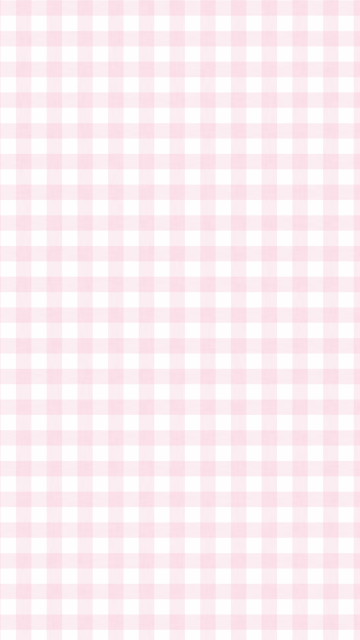
Give the GLSL for this pattern, as a Shadertoy shader.

```glsl
// Pale pink gingham cloth with square checks and a faint woven grain.

float hash(vec2 p) {
    p = fract(p * vec2(0.1031, 0.1137));
    p += dot(p, p.yx + 33.33);
    return fract((p.x + p.y) * p.x * 17.0);
}

float valueNoise(vec2 p) {
    vec2 cell = floor(p);
    vec2 f = smoothstep(0.0, 1.0, fract(p));
    float low = mix(hash(cell), hash(cell + vec2(1, 0)), f.x);
    float high = mix(hash(cell + vec2(0, 1)), hash(cell + vec2(1, 1)), f.x);
    return mix(low, high, f.y);
}

// Coverage of stripes that fill the first half of every repeat
vec2 stripes(vec2 p, float blur) {
    vec2 fromCentre = abs(fract(p + 0.25) - 0.5);
    return clamp((0.25 - fromCentre) / blur + 0.5, 0.0, 1.0);
}

void mainImage(out vec4 fragColor, in vec2 fragCoord) {
    // Canvas widths, measured from the upper left corner
    vec2 p = vec2(fragCoord.x, iResolution.y - fragCoord.y) / iResolution.x;

    // Equal bands both ways: x holds the upright ones, y the level ones
    float repeats = 11.723;
    vec2 band = stripes(p * repeats - vec2(0.521, 0.011), 1.2 * repeats / iResolution.x);

    // White ground, single layer of dye, and crossing of two layers
    vec3 white = vec3(0.996, 0.995, 0.995);
    vec3 blush = vec3(0.985, 0.930, 0.948);
    vec3 pink = vec3(0.983, 0.875, 0.912);
    vec3 color = mix(mix(white, blush, band.x), mix(blush, pink, band.x), band.y);

    // Threads run along each dyed band and vanish on the white
    float upright = valueNoise(p * vec2(200, 45)) - 0.5;
    float level = valueNoise(p * vec2(45, 200) + 71.0) - 0.5;
    float grain = band.x * upright + band.y * level;
    color += grain * vec3(0.004, 0.014, 0.011);

    fragColor = vec4(color, 1.0);
}
```
